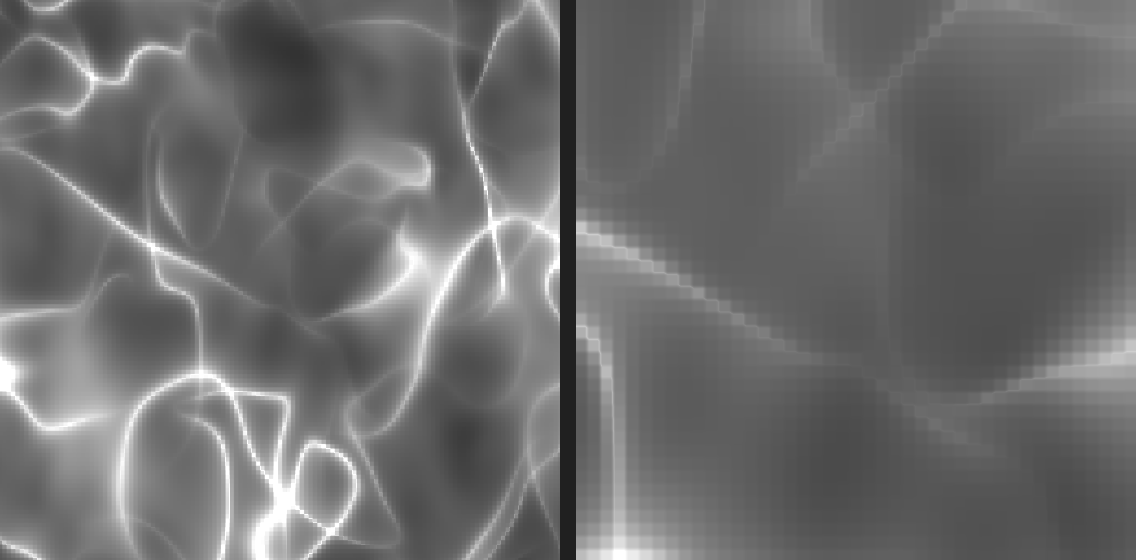
Left, the full canvas; right, a detail of the centre.
Write a Shadertoy shader that draws this texture.

```glsl
const float CELLS = 128.0;       // mosaic cells along the canvas height
const float CELL_BLUR = 0.3;     // flat part at each side of a cell
const int   LAYERS = 5;
const float BASE_FREQ = 2.3;     // folds per canvas in the widest layer
const float FREQ_STEP = 0.5;
const float STRETCH = 0.72;      // below 1 lengthens folds vertically
const float WARP = 0.55;
const float BASE_GREY = 0.295;
const float CLOUD_GAIN = 0.17;
const float SHEET_GAIN = 0.25;
const float CORE_GAIN = 0.42;
const float SHEET_SOFT = 5.0;    // falloff on the veiled side of a fold
const float SHEET_HARD = 15.0;   // falloff on the open side
const float CORE_WIDE = 20.0;
const float CORE_THIN = 60.0;

vec2 hashGradient(vec2 p) {
    float h = fract(sin(dot(p, vec2(127.1, 311.7))) * 43758.5453);
    float a = 6.28319 * h;
    return vec2(cos(a), sin(a));
}

// Gradient noise, roughly -0.7 to 0.7
float noise(vec2 p) {
    vec2 i = floor(p), f = p - i;
    vec2 u = f * f * f * (f * (f * 6.0 - 15.0) + 10.0);
    vec2 e = vec2(1.0, 0.0);
    float a = dot(hashGradient(i), f);
    float b = dot(hashGradient(i + e.xy), f - e.xy);
    float c = dot(hashGradient(i + e.yx), f - e.yx);
    float d = dot(hashGradient(i + e.xx), f - e.xx);
    return mix(mix(a, b, u.x), mix(c, d, u.x), u.y);
}

mat2 rotation(float a) {
    float c = cos(a), s = sin(a);
    return mat2(c, -s, s, c);
}

// Folded light: a thin bright line with a soft veil on one side
float fold(vec2 p, float seed) {
    vec2 q = p + seed * vec2(17.3, 9.1);
    q += WARP * vec2(noise(q * 0.9 + 5.2), noise(q * 0.9 + 41.7));
    float height = noise(q) + 0.3 * noise(q * 2.1 + 13.4);
    float presence = smoothstep(-0.25, 0.45, noise(q * 0.8 + 71.9));
    float thinness = smoothstep(-0.35, 0.35, noise(p * 1.3 + seed + 23.6));

    float dist = abs(height);
    float sheet = exp(-dist * (height > 0.0 ? SHEET_SOFT : SHEET_HARD));
    float core = exp(-dist * mix(CORE_WIDE, CORE_THIN, thinness));
    return presence * (SHEET_GAIN * sheet + CORE_GAIN * presence * core);
}

// Staircase coordinates with softened steps
vec2 mosaic(vec2 p) {
    vec2 g = p * CELLS;
    vec2 i = floor(g);
    return (i + smoothstep(CELL_BLUR, 1.0 - CELL_BLUR, g - i)) / CELLS;
}

void mainImage(out vec4 fragColor, in vec2 fragCoord) {
    vec2 p = mosaic(fragCoord / iResolution.y);

    // Smoky background
    vec2 drift = 0.12 * vec2(noise(p * 3.0 + 3.7), noise(p * 3.0 + 19.2));
    vec2 smoke = (p + drift) * vec2(1.0, STRETCH);
    float grey = BASE_GREY
               + CLOUD_GAIN * (noise(smoke * 5.0 + 8.3) + 0.5 * noise(smoke * 11.0 + 2.9));

    // Overlapping folds
    for (int i = 0; i < LAYERS; i++) {
        float layer = float(i);
        vec2 q = rotation(0.8 * sin(layer * 2.4)) * p * vec2(1.0, STRETCH);
        grey += fold(q * (BASE_FREQ + FREQ_STEP * layer), layer + 1.0);
    }

    fragColor = vec4(vec3(clamp(grey, 0.0, 1.0)), 1.0);
}
```
